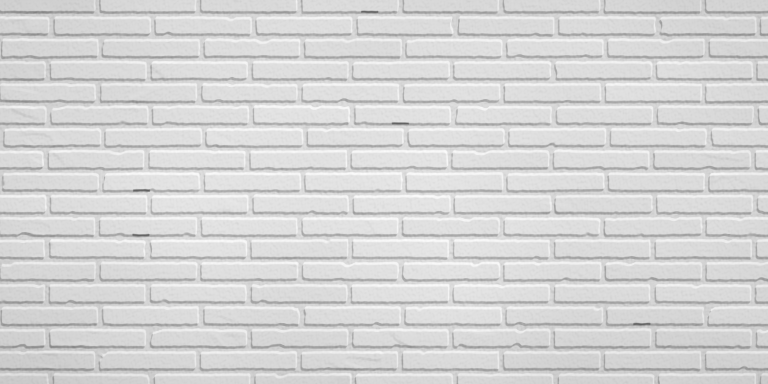
Reproduce this texture procedurally as a Shadertoy shader.

```glsl
// White painted brick wall in running bond, about 7.6 bricks by 17.2 courses.
// A height field of worn rounded bricks plus gradient noise is lit from the
// upper right by comparing each point with its neighbour toward the light.

const vec2 PITCH = vec2(0.263, 0.0581);      // brick spacing, canvas height = 1
const vec2 HALF_BRICK = vec2(0.1262, 0.0228);
const float TOP_OFFSET = 0.0361;             // part course at the top
const vec2 TO_LIGHT = vec2(0.0032, 0.0066);
const vec3 PAINT = vec3(0.862);
const vec3 CRACK = vec3(0.28);

vec2 hash2(vec2 p) {
    vec3 q = fract(vec3(p.xyx) * vec3(0.1031, 0.1030, 0.0973));
    q += dot(q, q.yzx + 33.33);
    return fract((q.xx + q.yz) * q.zy);
}

float gradientNoise(vec2 p) {
    vec2 i = floor(p), f = p - i;
    vec2 u = f * f * f * (f * (f * 6.0 - 15.0) + 10.0);
    vec2 e = vec2(1.0, 0.0);
    float a = dot(hash2(i) * 2.0 - 1.0, f);
    float b = dot(hash2(i + e.xy) * 2.0 - 1.0, f - e.xy);
    float c = dot(hash2(i + e.yx) * 2.0 - 1.0, f - e.yx);
    float d = dot(hash2(i + e.xx) * 2.0 - 1.0, f - e.xx);
    return mix(mix(a, b, u.x), mix(c, d, u.x), u.y);
}

float roundedBox(vec2 p, vec2 halfSize, float radius) {
    vec2 q = abs(p) - halfSize + radius;
    return length(max(q, 0.0)) + min(max(q.x, q.y), 0.0) - radius;
}

// Ragged edges: bend the plane at a coarse and a fine scale
vec2 warp(vec2 p) {
    vec2 coarse = vec2(gradientNoise(p * 9.0 + 40.0), gradientNoise(p * 9.0 + 71.0));
    vec2 fine = vec2(gradientNoise(p * 65.0 + 12.0), gradientNoise(p * 65.0 + 93.0));
    return p + 0.0022 * coarse + 0.0022 * fine;
}

// Position relative to the brick centre; also returns the brick's id
vec2 brickCell(vec2 p, out vec2 id) {
    float course = (1.0 - p.y - TOP_OFFSET) / PITCH.y;
    id.y = floor(course);
    float shift = mix(0.485, 0.99, mod(id.y, 2.0));
    shift += 0.07 * (hash2(vec2(id.y + 50.0, 7.0)).x - 0.5);
    float column = p.x / PITCH.x - shift;
    id.x = floor(column);
    return vec2(column - id.x - 0.5, 0.5 - (course - id.y)) * PITCH;
}

// Wall relief: raised bricks, rough paint, and occasional slanted creases
float wallHeight(vec2 p, float blur) {
    vec2 id;
    vec2 local = brickCell(warp(p), id);
    vec2 rnd = hash2(id + 60.0);
    vec2 size = HALF_BRICK - vec2(0.0022, 0.0012) * rnd;
    local.y += local.x * 0.012 * (rnd.x - 0.5);
    float dist = roundedBox(local, size, 0.004 + 0.004 * rnd.y);
    dist += 0.007 * smoothstep(0.2, 0.6, gradientNoise(p * 24.0 + 5.0));
    float brick = 1.0 - smoothstep(-blur, blur, dist);

    float grain = 0.10 * gradientNoise(p * 60.0) + 0.16 * gradientNoise(p * 140.0);
    vec2 slanted = vec2(p.x * 5.0 - p.y * 9.0, p.y * 22.0 + p.x * 8.0);
    float worn = smoothstep(0.15, 0.4, gradientNoise(p * 6.0 + 31.0));
    float crease = smoothstep(-0.05, 0.05, gradientNoise(slanted)) * worn;
    return brick + grain * mix(1.7, 1.0, brick) + 0.3 * crease * brick;
}

// Rare dark gap beneath part of a brick
float darkGap(vec2 p, float blur) {
    vec2 id;
    vec2 local = brickCell(warp(p), id);
    vec2 rnd = hash2(id + 113.0);
    vec2 centre = vec2((rnd.y - 0.5) * 0.17, -HALF_BRICK.y - 0.001);
    float dist = roundedBox(local - centre, vec2(0.022, 0.0024), 0.002);
    return step(0.94, rnd.x) * (1.0 - smoothstep(-blur, blur, dist));
}

void mainImage(out vec4 fragColor, in vec2 fragCoord) {
    vec2 p = fragCoord / iResolution.y;
    float blur = max(0.0026, 0.7 / iResolution.y);

    // Slope toward the light gives bright upper rims and shaded lower joints
    float height = wallHeight(p, blur);
    float slope = height - wallHeight(p + TO_LIGHT, blur);
    float light = 0.08 * max(slope, 0.0) + 0.19 * min(slope, 0.0);

    // Recessed joints, uneven paint, and gentle fall-off toward the sides
    float joint = 1.0 - smoothstep(0.2, 0.8, height);
    vec2 id;
    brickCell(p, id);
    float tone = 0.018 * (hash2(id + 80.0).x - 0.5) + 0.025 * gradientNoise(p * 3.0);
    vec2 fromCentre = fragCoord / iResolution.xy - vec2(0.5, 0.55);
    float falloff = 0.025 - 0.16 * dot(fromCentre, fromCentre);

    vec3 color = PAINT + light + tone + falloff - 0.025 * joint;
    color = mix(color, CRACK, 0.75 * darkGap(p, blur));
    fragColor = vec4(clamp(color, 0.0, 1.0), 1.0);
}
```
